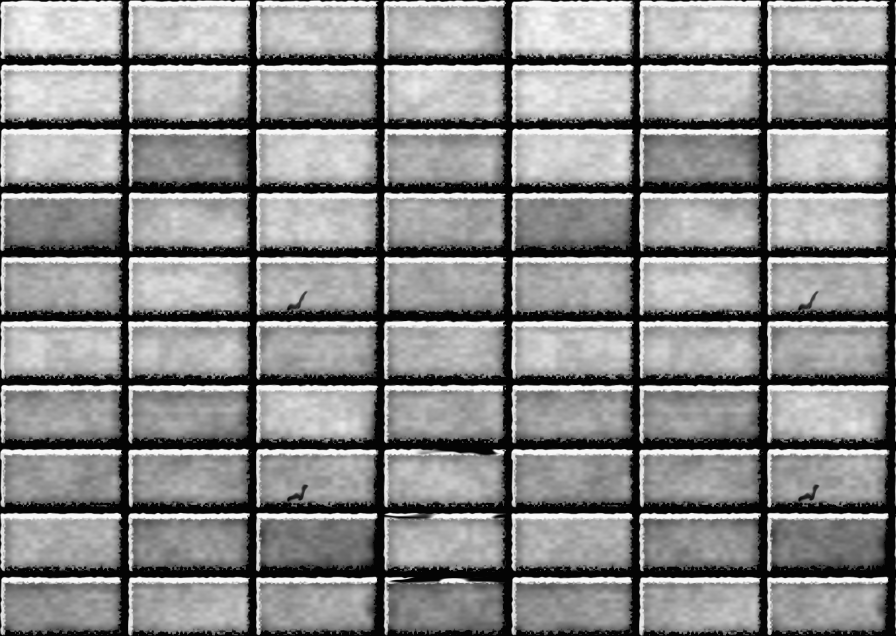
Give the GLSL for this texture, as a WebGL 2 fragment shader.

```glsl
#version 300 es
precision highp float;
// Wall of glazed grey tiles, seven across and ten down, with black joints.
// Each tile is a rounded box with a lit top and left bevel and grainy shadows;
// tone and wear come from the tile index, which recurs every four columns.

uniform vec2 u_resolution;
out vec4 outColor;

// All lengths are fractions of the canvas height.
const vec2 CELL = vec2(0.2009, 0.1007);
const vec2 TILE = vec2(0.1925, 0.0905);
const vec2 MARGIN = vec2(0.0015, 0.0018);
const float COLUMNS = 4.0;
const float JOINT = 0.015;
const float LIGHT = 0.97;

float hash(vec2 p) {
  vec3 q = fract(vec3(p.xyx) * 0.1031);
  q += dot(q, q.yzx + 33.33);
  return fract((q.x + q.y) * q.z);
}

float noise(vec2 p) {
  vec2 i = floor(p), f = fract(p);
  f = f * f * (3.0 - 2.0 * f);
  vec2 e = vec2(1.0, 0.0);
  return mix(mix(hash(i), hash(i + e.xy), f.x),
             mix(hash(i + e.yx), hash(i + e.xx), f.x), f.y);
}

float fbm(vec2 p) {
  float sum = 0.0, amp = 0.5;
  for (int i = 0; i < 4; i++) {
    sum += amp * noise(p);
    p = p * 2.1 + 17.3;
    amp *= 0.5;
  }
  return sum / 0.9375;
}

float roundedBox(vec2 p, vec2 halfSize, float radius) {
  vec2 d = abs(p) - halfSize + radius;
  return length(max(d, 0.0)) + min(max(d.x, d.y), 0.0) - radius;
}

float segment(vec2 p, vec2 a, vec2 b) {
  vec2 ab = b - a;
  return length(p - a - ab * clamp(dot(p - a, ab) / dot(ab, ab), 0.0, 1.0));
}

// One at the edge, fading to zero at the given depth.
float fade(float dist, float depth) {
  return 1.0 - smoothstep(0.0, depth, dist);
}

// Tone of the glaze: paler rows on top, cloudy, with some darker tiles.
float glaze(vec2 id, vec2 surface) {
  float tone = mix(0.80, 0.62, id.y / 9.0) + 0.20 * (hash(id + 3.7) - 0.5);
  tone -= 0.13 * step(0.86, hash(id + 21.4));
  tone += 0.22 * (fbm(surface * vec2(22.0, 30.0)) - 0.5);
  return tone + 0.13 * (noise(surface * vec2(95.0, 140.0)) - 0.5);
}

// Bevels; near and far are the distances to left/top and right/bottom.
float bevel(float tone, vec2 near, vec2 far, vec2 id, float grain) {
  float rough = (grain - 0.5) * 0.007;
  float depth = mix(0.012, 0.032, hash(id + 8.1));
  tone -= 0.20 * fade(near.y - 0.008, depth) * hash(id + 5.2);
  tone -= 0.13 * fade(near.x - 0.006, 0.018);
  tone -= 0.26 * fade(far.x, depth) + 0.24 * fade(far.y, 0.024);
  tone -= 0.55 * fade(far.x + rough, 0.008) + 0.60 * fade(far.y + rough, 0.009);
  tone += 0.30 * step(0.64, grain) * fade(far.y, 0.008);
  float lit = 1.0 - smoothstep(0.006, 0.011, near.y + rough * 0.5);
  lit = max(lit, 0.85 * (1.0 - smoothstep(0.003, 0.008, near.x + rough * 0.6)));
  lit *= smoothstep(0.0, 0.007, far.x + rough);
  return mix(tone, LIGHT, lit);
}

// Stained corners, pits and chipped rims on a few tiles.
float wear(float tone, vec2 q, vec2 far, vec2 id, vec2 surface) {
  float third = step(1.5, id.x) * step(id.x, 2.5);
  float last = step(2.5, id.x);
  float cloud = noise(surface * 38.0);
  float stained = third * step(4.5, id.y) * step(0.5, mod(id.y + 1.0, 3.0) + step(7.5, id.y));
  tone -= 0.42 * stained * fade(far.x + 0.018 * cloud, 0.042) * smoothstep(0.0, 0.06, q.y);

  float pitted = third * step(3.5, id.y) * step(abs(mod(id.y, 3.0) - 1.0), 0.1);
  vec2 w = q + 0.006 * (vec2(noise(surface * 110.0), noise(surface * 110.0 + 9.0)) - 0.5);
  float mark = min(segment(w, vec2(0.052, 0.079), vec2(0.067, 0.073)),
                   segment(w, vec2(0.066, 0.077), vec2(0.076, 0.059)));
  tone -= 0.45 * pitted * (1.0 - smoothstep(0.001, 0.005, mark));

  float chipped = last * step(6.5, id.y) * smoothstep(0.42, 0.55, noise(surface * vec2(24.0, 70.0)));
  float rim = 1.0 - smoothstep(0.007, 0.012, q.y + 0.004 * cloud);
  return mix(tone, JOINT, chipped * rim);
}

void main() {
  float pixel = 1.0 / u_resolution.y;
  vec2 p = gl_FragCoord.xy * pixel;
  p.y = 1.0 - p.y;

  // Tile index and position inside the tile, measured from its top left.
  vec2 cell = floor(p / CELL);
  vec2 id = vec2(mod(cell.x, COLUMNS), cell.y);
  vec2 q = p - cell * CELL - MARGIN;
  vec2 surface = id * CELL + q + 1.0;
  vec2 far = TILE - q;

  float grain = noise(surface * 310.0);
  float tone = bevel(glaze(id, surface), q, far, id, grain);
  tone = wear(tone, q, far, id, surface);

  // Ragged, antialiased outline against the joint.
  float ragged = 0.0024 * (noise(surface * 170.0) - 0.5);
  float edge = roundedBox(q - 0.5 * TILE, 0.5 * TILE, 0.004) + ragged;
  float inside = 1.0 - smoothstep(-pixel, pixel, edge);
  outColor = vec4(vec3(mix(JOINT, clamp(tone, JOINT, LIGHT), inside)), 1.0);
}
```
